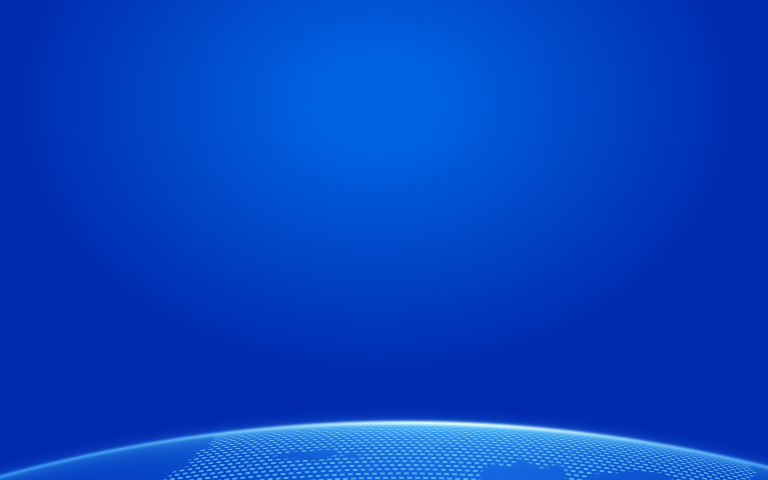
Write a Shadertoy shader that draws this background.

```glsl
#define SKY_CENTER vec2(0.785, 0.785)
#define SKY_RADII vec2(0.77, 0.575)
#define SKY_EDGE vec3(0.0, 0.165, 0.68)
#define SKY_CORE vec3(0.0, 0.385, 0.88)
#define GLOBE_APEX vec2(0.838, 0.119)
#define GLOBE_RADIUS 3.18
#define DOT_COLUMN 0.0167
#define DOT_ROW 0.0138
#define RIM_WIDTH 0.0038
#define HALO_WIDTH 0.0085
#define GLOW_COLOR vec3(0.34, 0.79, 1.0)
#define DOT_COLOR vec3(0.40, 0.80, 1.0)

vec2 hashGradient(vec2 cell) {
    float h = fract(sin(dot(cell, vec2(127.1, 311.7))) * 4375.85);
    return vec2(cos(6.2832 * h), sin(6.2832 * h));
}

float gradientNoise(vec2 p) {
    vec2 i = floor(p), f = fract(p);
    vec2 w = f * f * f * (f * (f * 6.0 - 15.0) + 10.0);
    vec2 e = vec2(0.0, 1.0);
    float low = mix(dot(hashGradient(i), f),
                    dot(hashGradient(i + e.yx), f - e.yx), w.x);
    float high = mix(dot(hashGradient(i + e.xy), f - e.xy),
                     dot(hashGradient(i + e.yy), f - e.yy), w.x);
    return mix(low, high, w.y);
}

// Elliptical light with a small flat core
vec3 skyColor(vec2 p) {
    float r = length((p - SKY_CENTER) / SKY_RADII);
    float fade = clamp((r - 0.15) / 0.85, 0.0, 1.0);
    return mix(SKY_CORE, SKY_EDGE, fade);
}

float ellipseField(vec2 p, vec2 center, vec2 radii) {
    return (length((p - center) / radii) - 1.0) * radii.y;
}

// Continents: a slanted west coast with bays cut out along the bottom
float landMask(vec2 p) {
    float land = (p.x - 0.335 - 1.35 * p.y) * 0.4;
    land = min(land, ellipseField(p, vec2(1.09, 0.004), vec2(0.09, 0.032)));
    land = min(land, ellipseField(p, vec2(1.31, -0.006), vec2(0.09, 0.024)));
    land = min(land, ellipseField(p, vec2(0.67, 0.054), vec2(0.06, 0.008)));
    land = min(land, (1.57 - p.x) * 0.4);
    land += 0.018 * gradientNoise(p * vec2(19.0, 55.0));
    return smoothstep(-0.002, 0.002, land);
}

// Staggered dashes whose rows crowd together toward the horizon
float dotPattern(vec2 p, float depth, float pixel) {
    float row = sqrt(depth) / DOT_ROW;
    float rowHeight = 2.0 * sqrt(depth) * DOT_ROW;
    float column = p.x / DOT_COLUMN - 0.4 * floor(row);
    vec2 local = (fract(vec2(column, row)) - 0.5) * vec2(DOT_COLUMN, rowHeight);
    vec2 halfSize = vec2(0.0048, min(0.0019, rowHeight * 0.24));
    vec2 q = abs(local) - halfSize;
    vec2 cover = 1.0 - smoothstep(vec2(-0.5 * pixel), vec2(0.5 * pixel), q);
    float resolved = smoothstep(0.7 * pixel, 2.0 * pixel, rowHeight);
    return mix(0.28, cover.x * cover.y, resolved);
}

void mainImage(out vec4 fragColor, in vec2 fragCoord) {
    float pixel = 1.0 / iResolution.y;
    vec2 p = fragCoord * pixel;
    vec3 color = skyColor(p);

    // Signed depth below the horizon
    vec2 globeCenter = GLOBE_APEX - vec2(0.0, GLOBE_RADIUS);
    float depth = GLOBE_RADIUS - length(p - globeCenter);
    float inside = max(depth, 0.0);
    float outside = max(-depth, 0.0);

    // Light is strongest right of the apex
    float offset = (p.x - 0.94) / 0.46;
    float light = exp(-offset * offset);

    // Globe surface and atmosphere
    vec3 surface = mix(vec3(0.01, 0.24, 0.75), vec3(0.07, 0.39, 0.87), light);
    float scatter = (0.32 + 0.58 * light) * exp(-inside / mix(0.016, 0.035, light));
    surface = mix(surface, GLOW_COLOR, scatter);
    float dots = dotPattern(p, inside, pixel) * landMask(p);
    surface = mix(surface, mix(DOT_COLOR, vec3(0.72, 0.97, 1.0), scatter), dots * 0.75);
    color = mix(color, surface, smoothstep(-pixel, pixel, depth));

    // Halo above the horizon
    float halo = exp(-outside / HALO_WIDTH) * step(depth, 0.0);
    color = mix(color, vec3(0.20, 0.55, 0.95), halo * (0.45 + 0.25 * light));

    // Bright rim
    float rimOffset = depth / (RIM_WIDTH * (1.0 + 0.25 * light));
    float rim = exp(-rimOffset * rimOffset);
    vec3 rimColor = mix(vec3(0.25, 0.68, 1.0), vec3(0.88, 1.0, 1.0), light);
    color = mix(color, rimColor, rim * (0.65 + 0.3 * light));

    fragColor = vec4(color, 1.0);
}
```
